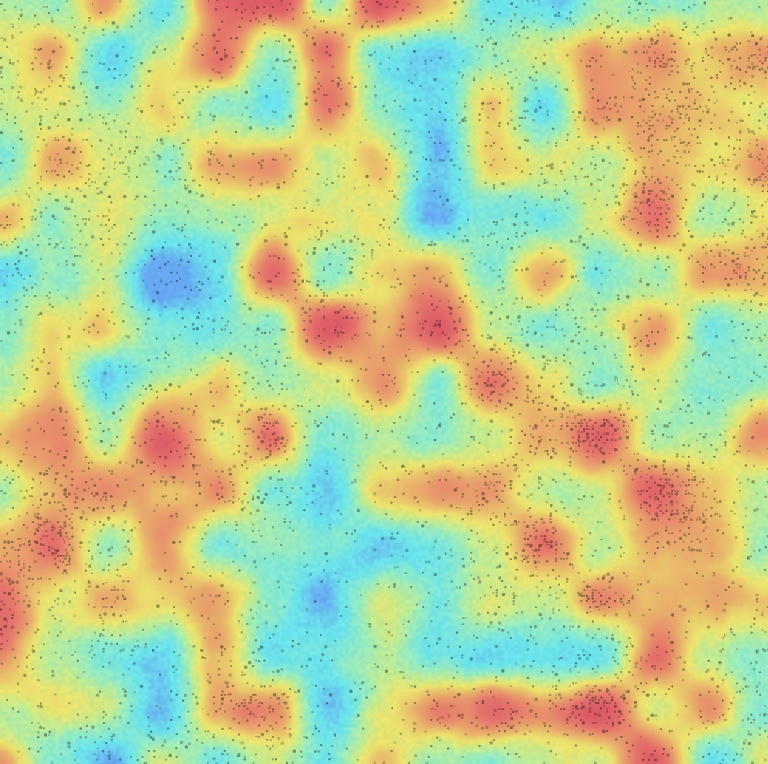
Give the GLSL for this texture, as a Shadertoy shader.

```glsl
const vec3 BLUE   = vec3(0.40, 0.66, 0.95);
const vec3 CYAN   = vec3(0.42, 0.89, 0.92);
const vec3 AQUA   = vec3(0.59, 0.92, 0.75);
const vec3 LIME   = vec3(0.76, 0.92, 0.57);
const vec3 YELLOW = vec3(0.92, 0.89, 0.43);
const vec3 ORANGE = vec3(0.91, 0.68, 0.42);
const vec3 RED    = vec3(0.90, 0.46, 0.42);
const vec3 CRIMSON = vec3(0.86, 0.36, 0.40);
const vec3 SOOT   = vec3(0.46, 0.34, 0.36);

float hash(vec2 p) {
    vec3 q = fract(vec3(p.xyx) * 0.1031);
    q += dot(q, q.yzx + 33.33);
    return fract((q.x + q.y) * q.z);
}

float valueNoise(vec2 p, float seed) {
    vec2 cell = floor(p) + seed;
    vec2 f = fract(p);
    f = f * f * (3.0 - 2.0 * f);
    float low = mix(hash(cell), hash(cell + vec2(1, 0)), f.x);
    float high = mix(hash(cell + vec2(0, 1)), hash(cell + vec2(1, 1)), f.x);
    return mix(low, high, f.y);
}

// Broad regions plus square-lattice blobs, scaled to unit deviation
float heatField(vec2 uv) {
    float broad = valueNoise(uv * 5.0, 17.0) - 0.5;
    float blobs = valueNoise(uv * 14.0, 71.0) - 0.5;
    float detail = valueNoise(uv * 31.0, 133.0) - 0.5;
    return (0.45 * broad + 0.52 * blobs + 0.07 * detail) / 0.147;
}

vec3 blend(vec3 below, vec3 above, float start, float end, float heat) {
    return mix(below, above, clamp((heat - start) / (end - start), 0.0, 1.0));
}

vec3 heatColor(float heat) {
    vec3 color = blend(BLUE, CYAN, -2.3, -1.55, heat);
    color = blend(color, AQUA, -1.45, -0.8, heat);
    color = blend(color, LIME, -0.8, -0.3, heat);
    color = blend(color, YELLOW, -0.3, 0.2, heat);
    color = blend(color, ORANGE, 0.25, 0.8, heat);
    color = blend(color, RED, 0.8, 1.5, heat);
    color = blend(color, CRIMSON, 1.5, 2.1, heat);
    return blend(color, SOOT, 2.3, 3.0, heat);
}

// Soft dots, one candidate per cell, kept with the given probability
float speckles(vec2 uv, float cells, float density, float seed) {
    vec2 p = uv * cells;
    vec2 cell = floor(p) + seed;
    vec2 jitter = vec2(hash(cell + 31.0), hash(cell + 67.0)) - 0.5;
    float reach = length(fract(p) - 0.5 - 0.4 * jitter);
    float kept = step(hash(cell), density);
    float strength = 0.4 + 0.6 * hash(cell + 103.0);
    return kept * strength * (1.0 - smoothstep(0.2, 0.65, reach));
}

void mainImage(out vec4 fragColor, in vec2 fragCoord) {
    vec2 uv = fragCoord / iResolution.y;
    float heat = heatField(uv);

    // Fine mottling of the heat value
    float grain = valueNoise(uv * 240.0, 211.0) - 0.5;
    float mottle = valueNoise(uv * 70.0, 307.0) - 0.5;
    vec3 color = heatColor(heat + 0.22 * grain + 0.12 * mottle);

    // Dark specks gather in patches and in the hot regions
    float patches = smoothstep(0.3, 0.85, valueNoise(uv * 9.0, 401.0));
    float hot = smoothstep(0.2, 2.2, heat);
    float density = 0.03 + 0.05 * patches + hot * (0.06 + 0.22 * patches);
    float specks = speckles(uv, 270.0, density, 503.0);
    specks = max(specks, speckles(uv + 0.0017, 190.0, 0.4 * density, 601.0));
    color *= 1.0 - 0.42 * specks;

    color += 0.035 * grain;
    fragColor = vec4(clamp(color, 0.0, 1.0), 1.0);
}
```
